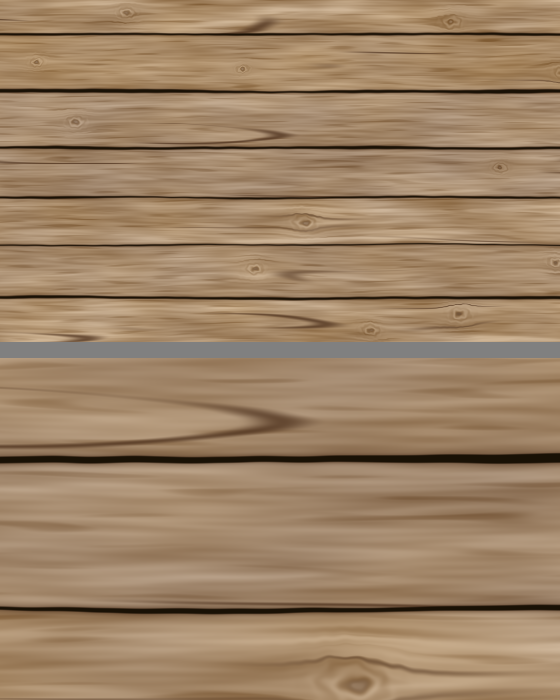
Top: the whole. Bottom: its middle third, enlarged.
Give the GLSL for this texture, as a WebGL 2 fragment shader.

```glsl
#version 300 es
precision highp float;
// Weathered horizontal boards split by six dark, slightly crooked gaps.
// Stretched gradient noise makes the grain; scattered knots bend it, while
// pores, drying cracks and pale worn streaks vary from board to board.
uniform vec2 u_resolution;
out vec4 fragColor;

#define GRAIN_STRENGTH 1.25
#define PORE_STRENGTH 1.1
#define WEAR_STRENGTH 1.5
#define CRACK_WIDTH 0.0022
#define GAP_WOBBLE 0.007
#define KNOT_SPACING 0.55
#define KNOT_CHANCE 0.68
#define KNOT_RADIUS 0.019

const vec3 WOOD = vec3(0.665, 0.555, 0.435);
const vec3 TONE_STEP = vec3(0.068, 0.076, 0.082);
const vec3 BROWN = vec3(0.31, 0.20, 0.12);
const vec3 GAP_DARK = vec3(0.10, 0.065, 0.02);

// Per gap and per board, from the bottom up
const float GAP_Y[6] = float[6](0.130, 0.284, 0.423, 0.568, 0.733, 0.900);
const float GAP_HALF[6] = float[6](0.0030, 0.0016, 0.0024, 0.0034, 0.0040, 0.0028);
const float WORN[7] = float[7](0.9, 0.25, 1.0, 0.2, 0.1, 0.1, 1.0);
const float WARMTH[7] = float[7](0.5, 0.0, 0.3, -0.5, -0.3, 0.8, 0.6);

vec2 hash2(vec2 cell) {
  uvec2 q = uvec2(ivec2(cell)) * uvec2(1597334673u, 3812015801u);
  uint h = (q.x ^ q.y) * 1597334673u;
  h = (h ^ (h >> 15)) * 2246822519u;
  h ^= h >> 13;
  return vec2(h & 65535u, h >> 16) / 65535.0;
}

float cornerSlope(vec2 cell, vec2 offset) {
  float angle = 6.28318 * hash2(cell).x;
  return dot(vec2(cos(angle), sin(angle)), offset);
}

float gradientNoise(vec2 p) {
  vec2 i = floor(p), f = p - i;
  vec2 u = f * f * f * (f * (f * 6.0 - 15.0) + 10.0);
  vec2 e = vec2(1.0, 0.0);
  return mix(mix(cornerSlope(i, f), cornerSlope(i + e, f - e), u.x),
             mix(cornerSlope(i + e.yx, f - e.yx), cornerSlope(i + 1.0, f - 1.0), u.x), u.y);
}

// Bends the grain around nearby knots; returns ring tone (x) and core cover (y)
vec2 addKnots(vec2 p, int board, inout vec2 grain) {
  float low = board == 0 ? -0.05 : GAP_Y[board - 1];
  float high = board == 6 ? 1.05 : GAP_Y[board];
  vec2 knot = vec2(0.0);
  for (int k = -1; k <= 1; k++) {
    vec2 cell = vec2(floor(p.x / KNOT_SPACING) + float(k), float(board) + 40.0);
    vec2 place = hash2(cell), kind = hash2(cell + 91.0);
    if (kind.x > KNOT_CHANCE) continue;
    vec2 centre = vec2((cell.x + place.x) * KNOT_SPACING,
                       mix(low, high, 0.22 + 0.56 * place.y));
    float size = KNOT_RADIUS * mix(0.6, 1.15, kind.y);
    vec2 d = (p - centre) / size;
    d.y += 0.25 * d.x * (place.x - 0.5);
    float r = length(d * vec2(0.65, 1.0)) + 0.35 * gradientNoise(d * 1.3 + place * 50.0);
    float reach = exp(-r * r * 0.45);
    grain.y -= (p.y - centre.y) * 0.85 * reach;
    knot.x += (cos(r * 10.0) * 0.8 - 0.35) * exp(-r * r * 1.3);
    knot.y += (1.0 - smoothstep(0.12, 0.42, r)) * mix(0.25, 0.9, place.y);
  }
  return knot;
}

void main() {
  vec2 p = gl_FragCoord.xy / u_resolution.y;
  float pixel = 1.0 / u_resolution.y;

  // Board index, gap cover and the shadow beside each gap
  int board = 0;
  float gap = 0.0, shade = 0.0;
  for (int i = 0; i < 6; i++) {
    float row = float(i) * 7.3 + 0.5;
    float d = p.y - GAP_Y[i] - GAP_WOBBLE * gradientNoise(vec2(p.x * 2.0, row));
    d += 0.0016 * gradientNoise(vec2(p.x * 17.0, row));
    float halfWidth = GAP_HALF[i] * (1.0 + 0.9 * gradientNoise(vec2(p.x * 3.0, row + 60.0)));
    if (d > 0.0) board++;
    gap = max(gap, 1.0 - smoothstep(halfWidth - pixel, halfWidth + pixel, abs(d)));
    shade = max(shade, exp(-max(abs(d) - halfWidth, 0.0) / 0.0028));
  }

  // Grain coordinates, separate for each board
  float id = float(board);
  vec2 grain = p + vec2(17.3, 5.7) * id;
  grain.y += 0.012 * gradientNoise(grain * vec2(2.0, 6.0));
  vec2 knot = addKnots(p, board, grain);

  // Layered grain and pale wear
  float broad = gradientNoise(grain * vec2(1.7, 15.0));
  float streak = gradientNoise(grain * vec2(4.0, 62.0));
  float fine = gradientNoise(grain * vec2(9.0, 150.0));
  float tone = GRAIN_STRENGTH * (broad + streak + 0.85 * fine);
  float patches = gradientNoise(grain * vec2(4.5, 27.0));
  tone += WEAR_STRENGTH * WORN[board] * (patches + 0.9 * smoothstep(-0.1, 0.4, broad) * (0.5 + streak));
  tone += 0.6 * gradientNoise(p * vec2(2.5, 4.0) + id * 3.7) - 0.1;
  tone -= PORE_STRENGTH * smoothstep(0.18, 0.5, gradientNoise(grain * vec2(7.0, 105.0) + 33.0));
  tone += 1.6 * knot.x;

  // Long drying cracks follow the grain and fade in and out
  float crackDistance = abs(gradientNoise(grain * vec2(1.1, 17.0) + 70.0)) / 17.0;
  float crackZone = smoothstep(0.08, 0.38, gradientNoise(grain * vec2(1.9, 9.0) + 120.0));
  float crack = crackZone * (1.0 - smoothstep(0.0, CRACK_WIDTH + 0.5 * pixel, crackDistance));

  vec3 color = WOOD + TONE_STEP * clamp(tone, -2.6, 2.0);
  color += vec3(0.012, 0.0, -0.025) * (WARMTH[board] + gradientNoise(p * vec2(5.0, 12.0) + 8.0));
  color = mix(color, BROWN, clamp(0.75 * crack + 0.7 * knot.y, 0.0, 0.9));
  color = mix(color, BROWN, 0.6 * shade);
  color = mix(color, GAP_DARK, gap);
  fragColor = vec4(color, 1.0);
}
```
